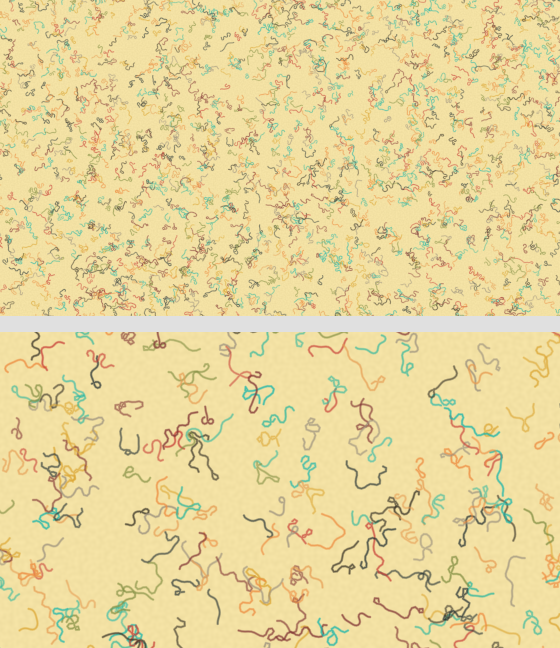
Top: the whole. Bottom: its middle third, enlarged.
Write a Shadertoy shader that draws this pattern.

```glsl
// Fine curly coloured threads scattered over grainy cream paper.

const vec3 PAPER = vec3(0.952, 0.882, 0.640);
const float CELL = 0.06;          // grid spacing, canvas height = 1
const int SLOTS = 6;              // possible threads per cell
const int STEPS = 12;             // segments in each half of a thread
const float HALF_WIDTH = 0.0010;
const float TAU = 6.2831853;

const vec3 DYES[11] = vec3[11](
    vec3(0.14, 0.19, 0.20),  // slate
    vec3(0.22, 0.20, 0.15),  // charcoal
    vec3(0.10, 0.71, 0.67),  // teal
    vec3(0.20, 0.72, 0.62),  // sea green
    vec3(0.86, 0.65, 0.20),  // ochre
    vec3(0.93, 0.54, 0.24),  // orange
    vec3(0.78, 0.24, 0.21),  // red
    vec3(0.50, 0.55, 0.25),  // olive
    vec3(0.60, 0.56, 0.49),  // grey
    vec3(0.50, 0.20, 0.20),  // maroon
    vec3(0.90, 0.61, 0.32)   // amber
);

float hash(vec2 p) {
    vec3 q = fract(p.xyx * 0.1031);
    q += dot(q, q.yzx + 33.33);
    return fract((q.x + q.y) * q.z);
}

vec2 direction(float angle) {
    return vec2(cos(angle), sin(angle));
}

float cornerSlope(vec2 corner, vec2 p) {
    return dot(direction(TAU * hash(corner)), p - corner);
}

float gradientNoise(vec2 p) {
    vec2 i = floor(p), f = p - i;
    vec2 u = f * f * f * (f * (f * 6.0 - 15.0) + 10.0);
    vec2 e = vec2(1.0, 0.0);
    return mix(mix(cornerSlope(i, p), cornerSlope(i + e.xy, p), u.x),
               mix(cornerSlope(i + e.yx, p), cornerSlope(i + e.xx, p), u.x), u.y);
}

float segmentDistance(vec2 p, vec2 a, vec2 b) {
    vec2 pa = p - a, ba = b - a;
    return length(pa - ba * clamp(dot(pa, ba) / dot(ba, ba), 0.0, 1.0));
}

// Heading of a thread at signed arc length s from its middle.
float heading(float s, float seed) {
    float curl = 140.0 * (hash(vec2(seed, 1.7)) - 0.5);
    return TAU * hash(vec2(seed, 2.3)) + curl * s
         + 6.0 * gradientNoise(vec2(s * 55.0 + 20.0, seed));
}

// Distance to a thread that grows both ways from the origin.
float threadDistance(vec2 p, float reach, float seed) {
    float nearest = 1.0;
    float stride = reach / float(STEPS);
    for (float side = -1.0; side < 2.0; side += 2.0) {
        vec2 a = vec2(0.0);
        for (int k = 0; k < STEPS; k++) {
            float s = side * stride * (float(k) + 0.5);
            vec2 b = a + side * stride * direction(heading(s, seed));
            nearest = min(nearest, segmentDistance(p, a, b));
            a = b;
        }
    }
    return nearest;
}

// Lay the threads that start in one cell over a colour.
vec3 layThreads(vec3 color, vec2 p, vec2 cell, float pixel) {
    float density = 0.56 + 0.22 * gradientNoise(cell * 0.23 + 7.4);
    for (int k = 0; k < SLOTS; k++) {
        vec2 id = cell + 61.0 * float(k) + 11.0;
        if (hash(id) > density) continue;
        float seed = 700.0 * hash(id + 401.3);
        vec2 middle = (cell + vec2(hash(id + 97.1), hash(id + 213.7))) * CELL;
        float reach = mix(0.020, 0.050, hash(vec2(seed, 3.1)));
        vec2 local = p - middle;
        if (length(local) > reach + HALF_WIDTH + pixel) continue;

        float d = threadDistance(local, reach, seed);
        float cover = 1.0 - smoothstep(HALF_WIDTH - pixel, HALF_WIDTH + pixel, d);
        vec3 dye = DYES[int(10.99 * hash(vec2(seed, 4.9)))];
        color = mix(color, dye, cover * mix(0.58, 0.80, hash(vec2(seed, 5.3))));
    }
    return color;
}

void mainImage(out vec4 fragColor, in vec2 fragCoord) {
    float pixel = 1.0 / iResolution.y;
    vec2 p = fragCoord * pixel;

    // Paper grain
    vec3 color = PAPER + 0.025 * gradientNoise(p * 190.0);

    // Threads from this cell and its neighbours
    vec2 home = floor(p / CELL);
    for (int y = -1; y <= 1; y++)
        for (int x = -1; x <= 1; x++)
            color = layThreads(color, p, home + vec2(x, y), pixel);

    fragColor = vec4(color, 1.0);
}
```
